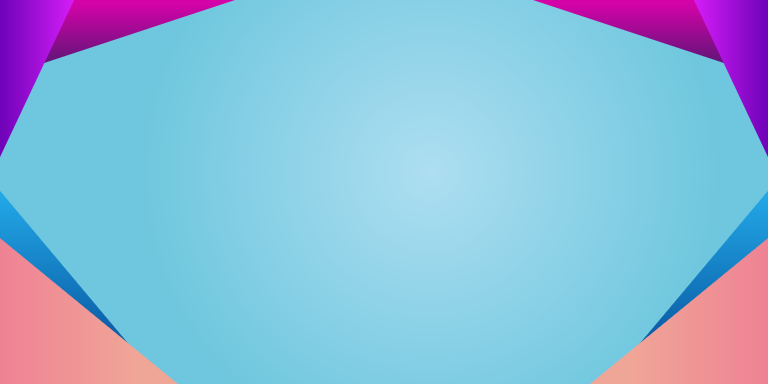
Give the GLSL for this background, as a Shadertoy shader.

```glsl
// Folded paper corners framing a pale blue field with a soft off-centre glow.
// Each panel is a half-plane with a linear gradient; the left side is mirrored
// to the right, and later panels overlap earlier ones to form the folds.

// Signed distance to the line a-b, positive on its left side.
float lineDistance(vec2 p, vec2 a, vec2 b) {
    vec2 dir = normalize(b - a);
    vec2 rel = p - a;
    return dir.x * rel.y - dir.y * rel.x;
}

// Antialiased coverage of the half-plane left of a-b.
float halfPlane(vec2 p, vec2 a, vec2 b, float pixel) {
    return clamp(lineDistance(p, a, b) / pixel + 0.5, 0.0, 1.0);
}

// Two-colour gradient running from position start to position end.
vec3 ramp(vec3 from, vec3 to, float start, float end, float x) {
    return mix(from, to, clamp((x - start) / (end - start), 0.0, 1.0));
}

void mainImage(out vec4 fragColor, in vec2 fragCoord) {
    // Units of canvas height, with x measured from the nearest side.
    float pixel = 1.0 / iResolution.y;
    float width = iResolution.x * pixel;
    vec2 p = fragCoord * pixel;
    vec2 m = vec2(min(p.x, width - p.x), p.y);

    // Radial glow
    const vec3 glowCore = vec3(0.68, 0.87, 0.945);
    const vec3 glowRim = vec3(0.43, 0.78, 0.87);
    float radius = length(p - vec2(0.56 * width, 0.552));
    vec3 color = ramp(glowCore, glowRim, 0.0, 0.76, radius);

    // Upper corner: magenta underside, then violet flap
    const vec2 upperFold = vec2(0.115, 0.836);
    vec3 magenta = ramp(vec3(0.38, 0.08, 0.47), vec3(0.83, 0.01, 0.66),
                        0.836, 0.99, m.y);
    vec3 violet = ramp(vec3(0.43, 0.01, 0.72), vec3(0.83, 0.11, 0.97),
                       0.0, 0.19, m.x);
    color = mix(color, magenta, halfPlane(m, upperFold, vec2(0.612, 1.0), pixel));
    color = mix(color, violet, halfPlane(m, vec2(0.0, 0.591), vec2(0.193, 1.0), pixel));

    // Lower corner: blue underside, then coral flap
    const vec2 lowerFold = vec2(0.331, 0.109);
    vec3 blue = ramp(vec3(0.04, 0.35, 0.64), vec3(0.13, 0.65, 0.90),
                     0.109, 0.48, m.y);
    vec3 coral = ramp(vec3(0.935, 0.51, 0.58), vec3(0.94, 0.65, 0.59),
                      0.0, 0.36, m.x);
    color = mix(color, blue, halfPlane(m, lowerFold, vec2(0.0, 0.503), pixel));
    color = mix(color, coral, halfPlane(m, vec2(0.4635, 0.0), vec2(0.0, 0.380), pixel));

    fragColor = vec4(color, 1.0);
}
```
